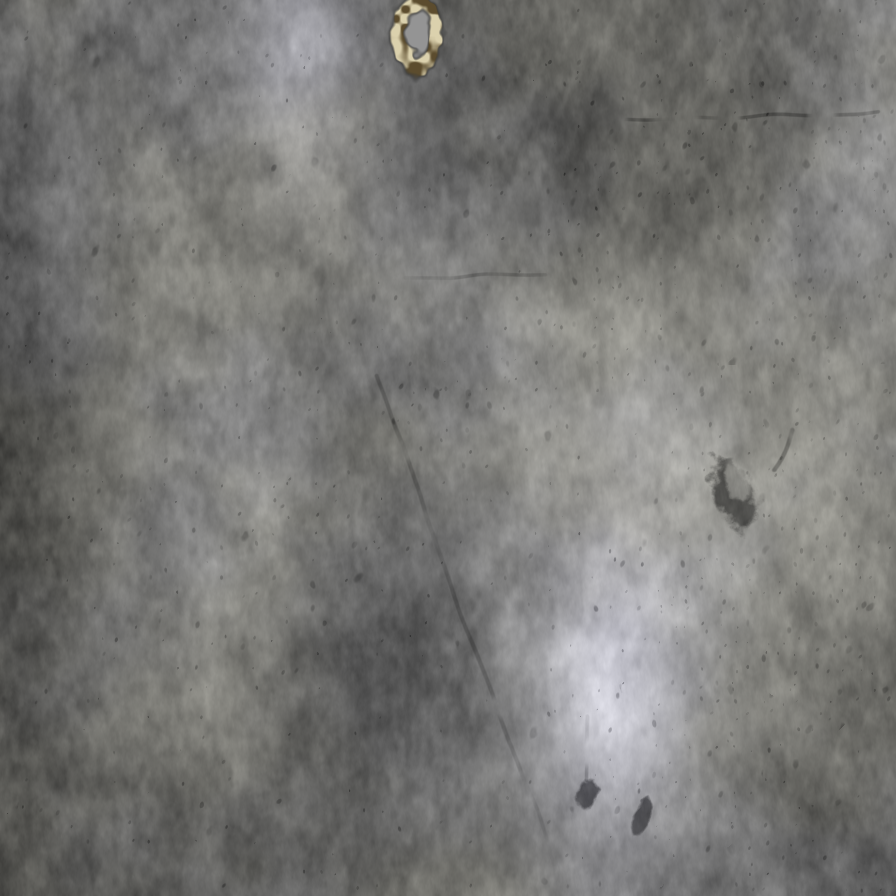
This texture is drawn by a WebGL 2 fragment shader. Its source:

```glsl
#version 300 es
precision highp float;
uniform vec2 u_resolution;
out vec4 fragColor;

float hash(vec2 p) {
  return fract(sin(dot(p, vec2(127.1, 311.7))) * 43758.5453);
}

float noise(vec2 p) {
  vec2 i = floor(p), f = fract(p);
  f = f * f * (3.0 - 2.0 * f);
  return mix(mix(hash(i), hash(i + vec2(1, 0)), f.x),
             mix(hash(i + vec2(0, 1)), hash(i + vec2(1, 1)), f.x), f.y);
}

float fbm(vec2 p) {
  float sum = 0.0, amp = 0.5;
  for (int i = 0; i < 4; i++) {
    sum += amp * noise(p);
    p = mat2(0.8, 0.6, -0.6, 0.8) * p * 2.03 + 7.3;
    amp *= 0.5;
  }
  return sum / 0.9375;
}

vec2 rotate(vec2 p, float a) {
  float c = cos(a), s = sin(a);
  return vec2(c * p.x - s * p.y, s * p.x + c * p.y);
}

float glow(vec2 p, vec2 center, vec2 size) {
  vec2 d = (p - center) / size;
  return exp(-dot(d, d));
}

// One randomly sized, tilted pit in some of the grid cells
float pits(vec2 p, float cells, float density) {
  vec2 id = floor(p * cells), f = fract(p * cells) - 0.5;
  vec2 offset = (vec2(hash(id + 3.1), hash(id + 8.7)) - 0.5) * 0.5;
  float size = hash(id + 15.3);
  float radius = mix(0.08, 0.21, size * size);
  vec2 d = rotate(f - offset, (hash(id + 21.9) - 0.3) * 1.1);
  float dist = length(d * vec2(1.6, 0.95)) + 0.09 * (noise(p * 190.0) - 0.5);
  float present = step(hash(id + 30.0), density);
  return present * (1.0 - smoothstep(radius * 0.35, radius * 1.1, dist)) * mix(0.4, 1.0, hash(id + 41.0));
}

// Ragged elliptical chip; returns normalized distance from its center
float chipDistance(vec2 p, vec2 center, vec2 size, float tilt) {
  vec2 d = rotate(p - center, tilt) / size;
  return length(d) + 0.9 * (fbm(p * 75.0) - 0.5);
}

float chip(vec2 p, vec2 center, vec2 size, float tilt) {
  return 1.0 - smoothstep(0.7, 1.1, chipDistance(p, center, size, tilt));
}

// Thin broken line
float scratch(vec2 p, vec2 a, vec2 b, float width) {
  p += 0.007 * (vec2(noise(p * 22.0), noise(p * 22.0 + 50.0)) - 0.5);
  vec2 ab = b - a;
  float t = clamp(dot(p - a, ab) / dot(ab, ab), 0.0, 1.0);
  float line = 1.0 - smoothstep(width * 0.3, width, length(p - a - ab * t));
  return line * smoothstep(0.2, 0.65, noise(p * 38.0));
}

void main() {
  vec2 p = gl_FragCoord.xy / u_resolution;

  // Reflected light
  float lowerShine = glow(p, vec2(0.685, 0.25), vec2(0.075, 0.2));
  float upperShine = glow(p, vec2(0.34, 0.95), vec2(0.065, 0.17));
  float shine = lowerShine + 0.65 * upperShine;
  float tone = 0.447 + 0.23 * shine;
  tone += 0.075 * glow(p, vec2(0.68, 0.32), vec2(0.18, 0.36));
  tone += 0.085 * glow(p, vec2(0.95, 0.62), vec2(0.24, 0.27));
  tone += 0.06 * glow(p, vec2(0.22, 0.47), vec2(0.14, 0.22));

  // Broad shadows
  tone -= 0.10 * glow(p, vec2(0.43, 0.28), vec2(0.075, 0.32));
  tone -= 0.10 * glow(p, vec2(0.0, 0.45), vec2(0.1, 0.3));
  tone -= 0.08 * glow(p, vec2(0.9, 0.14), vec2(0.13, 0.17));
  tone -= 0.05 * glow(p, vec2(0.65, 0.85), vec2(0.26, 0.16));
  tone -= 0.04 * glow(p, vec2(0.1, 0.08), vec2(0.22, 0.2));

  // Clouds, mottling and fine vertical grain
  float clouds = fbm(p * vec2(6.0, 5.0) + 4.0);
  float mottle = fbm(p * vec2(30.0, 22.0) + 19.0);
  float grain = fbm(p * vec2(125.0, 65.0));
  tone += 0.25 * (clouds - 0.5) + 0.2 * (mottle - 0.5) + 0.13 * (grain - 0.5);

  // Scattered pits, denser in the light areas
  float density = 0.08 + 0.3 * shine + 0.13 * smoothstep(0.4, 0.9, p.x);
  density *= 0.4 + 1.3 * smoothstep(0.3, 0.65, fbm(p * 6.0 + 31.0));
  float wear = 0.0;
  for (int i = 0; i < 3; i++) {
    float layer = float(i);
    wear = max(wear, pits(p + 0.37 * layer, 24.0 + 17.0 * layer, density) * (0.75 + 0.08 * layer));
  }
  tone -= wear * (0.14 + 0.13 * shine);

  // Scratches
  float lines = 0.5 * scratch(p, vec2(0.42, 0.58), vec2(0.62, 0.03), 0.0035);
  lines += 0.7 * scratch(p, vec2(0.69, 0.865), vec2(0.98, 0.875), 0.003);
  lines += 0.6 * scratch(p, vec2(0.45, 0.692), vec2(0.61, 0.692), 0.003);
  lines += scratch(p, vec2(0.865, 0.475), vec2(0.885, 0.52), 0.004);
  lines += 0.8 * scratch(p, vec2(0.656, 0.13), vec2(0.658, 0.2), 0.003);
  tone -= 0.15 * lines;

  // Large chips, the biggest with a worn pale middle
  float chips = chip(p, vec2(0.655, 0.115), vec2(0.012, 0.018), 0.4);
  chips = max(chips, chip(p, vec2(0.717, 0.087), vec2(0.009, 0.024), 0.4));
  float hollow = chip(p, vec2(0.823, 0.46), vec2(0.014, 0.026), -0.4);
  chips = max(chips, chip(p, vec2(0.82, 0.447), vec2(0.023, 0.046), -0.4) * (1.0 - 0.65 * hollow));
  tone = mix(tone, 0.27 + 0.12 * (grain - 0.5), chips * 0.85);

  // Warm stain and cool shine
  float warmth = smoothstep(0.4, 0.7, fbm(p * 4.0 + 60.0));
  vec3 color = tone * mix(vec3(1.0), vec3(1.01, 1.005, 0.96), warmth);
  color += vec3(-0.002, -0.002, 0.035) * min(shine, 1.0);

  // Corroded ring at the upper edge
  float ringDist = length((p - vec2(0.466, 0.963)) / vec2(0.027, 0.045));
  ringDist += 0.25 * (noise(p * 110.0) - 0.5);
  color *= 1.0 - 0.45 * (1.0 - smoothstep(0.95, 1.2, ringDist));
  float ring = 1.0 - smoothstep(0.17, 0.3, abs(ringDist - 0.78));
  vec3 metal = mix(vec3(0.36, 0.3, 0.18), vec3(0.86, 0.82, 0.68), smoothstep(0.3, 0.65, noise(p * 95.0 + 12.0)));
  color = mix(color, metal, ring);
  color = mix(color, vec3(0.58), 1.0 - smoothstep(0.4, 0.58, ringDist));

  fragColor = vec4(clamp(color, 0.0, 1.0), 1.0);
}
```
